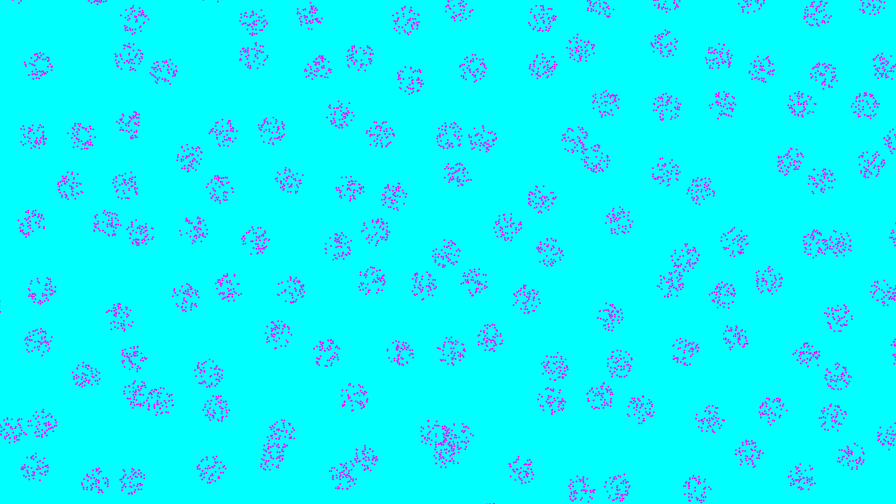
Give the GLSL for this pattern, as a WebGL 2 fragment shader.

```glsl
#version 300 es
precision highp float;
precision highp int;

uniform vec2 u_resolution;
out vec4 fragColor;

// Lengths are fractions of the canvas height
#define CELL_SIZE 0.1175
#define JITTER 0.72
#define CLUSTER_RADIUS 0.0283
#define DOT_RADIUS 0.00174
#define DOTS_PER_CLUSTER 52
#define BACKGROUND vec3(0.0, 1.0, 1.0)
#define DOT_COLOR vec3(1.0, 0.0, 1.0)

const float TAU = 6.2831853;

// Integer hash: two uniform values in 0..1 per lattice key
vec2 hash2(ivec3 key) {
    uvec3 v = uvec3(key) * 1664525u + 1013904223u;
    v.x += v.y * v.z; v.y += v.z * v.x; v.z += v.x * v.y;
    v ^= v >> 16u;
    v.x += v.y * v.z; v.y += v.z * v.x; v.z += v.x * v.y;
    return vec2(v.xy >> 8u) / 16777216.0;
}

// Distance from p to the nearest dot scattered evenly over a disc
float clusterDistance(vec2 p, ivec2 cell) {
    float nearest = 1.0;
    for (int i = 1; i <= DOTS_PER_CLUSTER; i++) {
        vec2 rnd = hash2(ivec3(cell, i));
        float angle = TAU * rnd.x;
        vec2 dotCenter = CLUSTER_RADIUS * sqrt(rnd.y) * vec2(cos(angle), sin(angle));
        nearest = min(nearest, distance(p, dotCenter));
    }
    return nearest;
}

// Distance to the nearest dot of any cluster on a jittered, staggered grid
float dotDistance(vec2 p, float margin) {
    float nearest = 1.0;
    int baseRow = int(floor(p.y / CELL_SIZE));
    for (int row = baseRow - 1; row <= baseRow + 1; row++) {
        float stagger = 0.5 * float(row & 1);
        int baseColumn = int(floor(p.x / CELL_SIZE - stagger));
        for (int column = baseColumn - 1; column <= baseColumn + 1; column++) {
            ivec2 cell = ivec2(column, row);
            vec2 offset = 0.5 + JITTER * (hash2(ivec3(cell, 0)) - 0.5);
            vec2 center = CELL_SIZE * (vec2(cell) + vec2(stagger, 0.0) + offset);
            vec2 local = p - center;
            if (length(local) < CLUSTER_RADIUS + margin)
                nearest = min(nearest, clusterDistance(local, cell));
        }
    }
    return nearest;
}

void main() {
    float pixel = 1.0 / u_resolution.y;
    vec2 p = gl_FragCoord.xy * pixel;

    // One-pixel linear edge around each dot
    float d = dotDistance(p, DOT_RADIUS + pixel);
    float coverage = clamp(0.5 + (DOT_RADIUS - d) / pixel, 0.0, 1.0);
    fragColor = vec4(mix(BACKGROUND, DOT_COLOR, coverage), 1.0);
}
```
